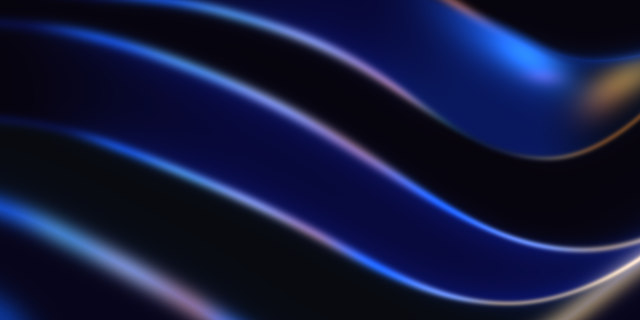
Write a WebGL 1 fragment shader that draws this background.

```glsl
precision highp float;
uniform vec2 u_resolution;

#define PI 3.14159265
#define BLACK vec3(0.025, 0.015, 0.05)
#define SMOKE vec3(0.03, 0.04, 0.06)
#define NAVY vec3(0.03, 0.03, 0.21)
#define ROYAL vec3(0.035, 0.09, 0.36)
#define HALO vec3(0.02, 0.10, 0.42)
#define GOLD vec3(0.50, 0.41, 0.17)
#define RIM_WIDTH 0.022
#define HALO_WIDTH 0.05

// Height of a fold running from its crest (ends.xy) to its trough (ends.zw)
float fold(float x, vec4 ends, float skew, float rise) {
  float t = max((x - ends.x) / (ends.z - ends.x), 0.0);
  float bump = sin(PI * t) * sin(PI * t);
  float y = mix(ends.y, ends.w, 0.5 - 0.5 * cos(PI * t));
  float past = max(x - ends.z, 0.0);
  y += bump * (0.025 * sin(2.0 * PI * t) - skew) - rise * past * past;
  return y + 0.1 * min(x - ends.x, 0.0);
}

// Approximate distance to a fold, positive below it
float foldDistance(vec2 p, vec4 ends, float skew, float rise) {
  float y = fold(p.x, ends, skew, rise);
  float slope = (fold(p.x + 0.01, ends, skew, rise) - y) / 0.01;
  return (p.y - y) / sqrt(1.0 + slope * slope);
}

// Iridescent colour along a rim, one hue per unit of u
vec3 iridescence(float u) {
  vec3 c = mix(vec3(0.01, 0.03, 0.15), vec3(0.05, 0.22, 0.50), smoothstep(0.0, 1.0, u));
  c = mix(c, vec3(0.22, 0.41, 0.50), smoothstep(1.0, 2.0, u));
  c = mix(c, vec3(0.42, 0.46, 0.52), smoothstep(2.0, 3.0, u));
  c = mix(c, vec3(0.48, 0.35, 0.34), smoothstep(3.0, 4.0, u));
  c = mix(c, vec3(0.10, 0.34, 0.72), smoothstep(4.0, 5.0, u));
  c = mix(c, vec3(0.36, 0.47, 0.62), smoothstep(5.0, 6.0, u));
  return mix(c, GOLD, smoothstep(6.0, 7.0, u));
}

// Bright core with a blue halo that spreads further on the film side
vec3 rim(float d, float width, float u, float side) {
  float core = exp(-d * d / (width * width));
  float spread = HALO_WIDTH * (d * side > 0.0 ? 1.0 : 0.4);
  float fade = smoothstep(-0.5, 1.5, u);
  return iridescence(u) * core + HALO * 0.5 * fade * exp(-abs(d) / spread);
}

// Soft elliptical light, tilted by an angle
float glow(vec2 p, vec2 center, vec2 radii, float angle) {
  vec2 q = p - center;
  float c = cos(angle), s = sin(angle);
  q = vec2(c * q.x + s * q.y, c * q.y - s * q.x) / radii;
  return exp(-dot(q, q));
}

float below(float d, float softness) {
  return smoothstep(-softness, softness, d);
}

void main() {
  // Two units wide, one high, measured down from the top
  vec2 p = gl_FragCoord.xy / u_resolution * vec2(2.0, 1.0);
  p.y = 1.0 - p.y;

  float top = foldDistance(p, vec4(1.10, -0.10, 1.86, 0.19), 0.0, 0.0);
  float upper = foldDistance(p, vec4(0.30, -0.01, 1.71, 0.495), 0.10, 0.62);
  float middle = foldDistance(p, vec4(-0.10, 0.07, 1.82, 0.781), 0.10, 0.20);
  float lower = foldDistance(p, vec4(-0.10, 0.37, 1.59, 0.948), 0.045, 0.30);
  float base = foldDistance(p, vec4(-0.25, 0.61, 1.20, 1.22), 0.035, 0.0);

  // Dark and blue films between the folds
  vec3 upperFilm = mix(BLACK, NAVY, smoothstep(0.4, 1.1, p.x));
  upperFilm = mix(upperFilm, ROYAL, smoothstep(1.1, 1.6, p.x + 0.4 * p.y));
  upperFilm *= 1.0 - 0.75 * smoothstep(1.65, 1.95, p.x);
  vec3 middleFilm = mix(BLACK, NAVY, smoothstep(-0.1, 0.8, p.x));
  middleFilm = mix(middleFilm, BLACK, 0.6 * smoothstep(1.6, 2.0, p.x));
  vec3 col = mix(BLACK, upperFilm, below(top, 0.025));

  // Light caught in the upper right film
  float lit = below(top, 0.03);
  col += lit * vec3(0.12, 0.34, 0.52) * glow(p, vec2(1.66, 0.18), vec2(0.13, 0.06), 0.55);
  col += lit * vec3(0.04, 0.17, 0.36) * glow(p, vec2(1.54, 0.11), vec2(0.22, 0.09), 0.65);
  col += lit * vec3(0.16, 0.04, 0.10) * glow(p, vec2(1.70, 0.24), vec2(0.06, 0.025), 0.1);
  col += lit * GOLD * 0.85 * glow(p, vec2(1.97, 0.24), vec2(0.13, 0.055), -0.4);
  col += lit * vec3(0.24, 0.13, 0.06) * glow(p, vec2(1.89, 0.31), vec2(0.10, 0.06), -0.6);
  col += vec3(0.42, 0.25, 0.20) * glow(p, vec2(1.42, 0.01), vec2(0.13, 0.018), 0.55);
  col += vec3(0.02, 0.14, 0.40) * exp(-abs(top) / 0.02) * smoothstep(1.5, 2.0, p.x);

  col = mix(col, BLACK, below(upper, 0.02));
  col = mix(col, middleFilm, below(middle, 0.02));
  col = mix(col, SMOKE, below(lower, 0.02));
  col = mix(col, mix(BLACK, NAVY, 0.35), below(base, 0.06));

  // Rims taper to fine lines at the right
  float width = RIM_WIDTH * mix(1.0, 0.45, smoothstep(1.0, 1.6, p.x));
  float dim = 1.0 - 0.85 * smoothstep(1.25, 1.5, p.x) + 0.5 * smoothstep(1.55, 1.8, p.x);
  vec3 amber = mix(vec3(1.0), vec3(1.1, 0.75, 0.3), smoothstep(1.15, 1.4, p.x));
  col += rim(upper, width * 0.9, (p.x - 0.26) / 0.235, -1.0) * dim * amber;
  col += rim(middle, width, (p.x - 0.06) / 0.265, 1.0);
  col += rim(lower, width * 0.85, (p.x - 0.18) / 0.2, -1.0);
  col += rim(base, RIM_WIDTH * 1.9, (p.x + 0.2) / 0.2, -1.0);

  // Blue light in the lower left corner
  col += vec3(0.02, 0.18, 0.46) * glow(p, vec2(0.0, 1.0), vec2(0.13, 0.07), 0.7);

  gl_FragColor = vec4(col, 1.0);
}
```
